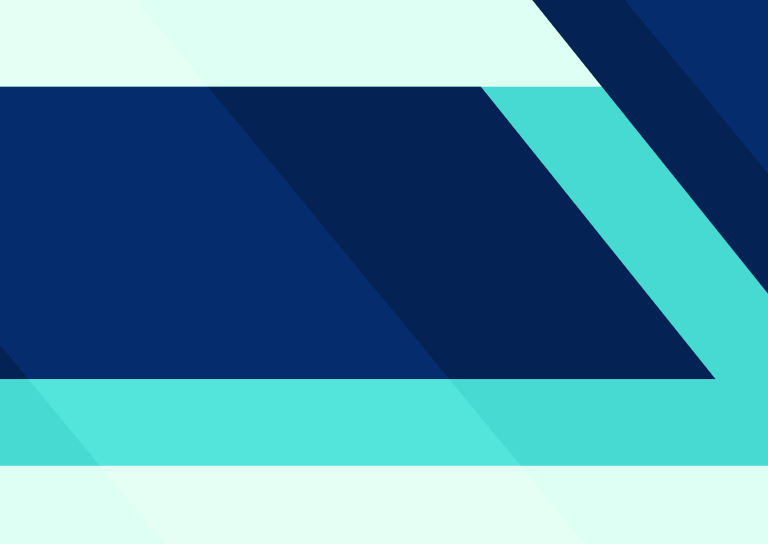
A Shadertoy shader for this background:

```glsl
// Flat banner background: navy slanted panel and corner on teal and mint bands, with diagonal sheen.

// Layout, in canvas heights, measured from the top left
const float ASPECT = 1.4144;
const float BAND_TOP = 0.1594;
const float PANEL_BOTTOM = 0.6968;
const float BAND_BOTTOM = 0.8562;
const float EDGE_SLOPE = 0.804;      // sideways run per unit of depth
const float PANEL_EDGE = 0.7575;     // where the slanted edges meet the top
const float CORNER_EDGE = 0.9803;
const float SHEEN_SLOPE = 0.8265;
const float SHEEN_CENTER = -0.1362;
const float SHEEN_HALF_WIDTH = 0.3876;
const float SHEEN_PERIOD = 1.675;

// Each colour has a shaded and a lit tone
const vec3 MINT_SHADE = vec3(0.867, 1.0, 0.957);
const vec3 MINT_LIT = vec3(0.898, 1.0, 0.957);
const vec3 TEAL_SHADE = vec3(0.278, 0.855, 0.827);
const vec3 TEAL_LIT = vec3(0.325, 0.898, 0.863);
const vec3 NAVY_SHADE = vec3(0.014, 0.135, 0.325);
const vec3 NAVY_LIT = vec3(0.020, 0.178, 0.431);

// Coverage of a shape from its signed distance, negative inside
float fill(float dist) {
    return clamp(0.5 - dist * iResolution.y, 0.0, 1.0);
}

// Signed distance to a slanted line, positive on its right
float slantDistance(vec2 p, float slope, float topX) {
    return (p.x - slope * p.y - topX) / length(vec2(1.0, slope));
}

// Distance to the nearest repeated diagonal sheen
float sheenDistance(vec2 p) {
    float across = p.x - SHEEN_SLOPE * p.y - SHEEN_CENTER;
    float halfPeriod = 0.5 * SHEEN_PERIOD;
    float offset = abs(mod(across + halfPeriod, SHEEN_PERIOD) - halfPeriod);
    return (offset - SHEEN_HALF_WIDTH) / length(vec2(1.0, SHEEN_SLOPE));
}

void mainImage(out vec4 fragColor, in vec2 fragCoord) {
    vec2 uv = fragCoord / iResolution.xy;
    vec2 p = vec2(uv.x * ASPECT, 1.0 - uv.y);
    float sheen = fill(sheenDistance(p));

    // Shape masks
    float band = fill(max(BAND_TOP - p.y, p.y - BAND_BOTTOM));
    float panel = fill(max(max(BAND_TOP - p.y, p.y - PANEL_BOTTOM),
                           slantDistance(p, EDGE_SLOPE, PANEL_EDGE)));
    float corner = fill(-slantDistance(p, EDGE_SLOPE, CORNER_EDGE));

    // Layers from back to front
    vec3 navy = mix(NAVY_SHADE, NAVY_LIT, sheen);
    vec3 color = mix(MINT_SHADE, MINT_LIT, sheen);
    color = mix(color, mix(TEAL_SHADE, TEAL_LIT, sheen), band);
    color = mix(color, navy, max(panel, corner));

    fragColor = vec4(color, 1.0);
}
```
